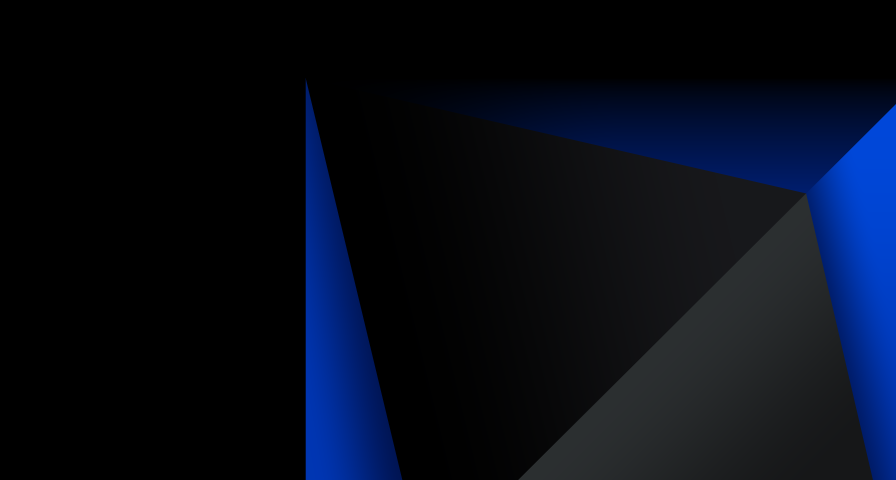
This background is drawn by a WebGL 1 fragment shader. Its source:

```glsl
precision highp float;
uniform vec2 u_resolution;

const float ASPECT = 1.864;

// Corners of the folded solid, in units of canvas height
const vec2 CORNER = vec2(0.636, 0.837);
const vec2 APEX = vec2(1.677, 0.597);
const vec2 LEFT_FOOT = vec2(0.837, 0.0);
const vec2 RIDGE_FOOT = vec2(1.078, 0.0);
const vec2 RIGHT_FOOT = vec2(1.816, 0.0);

const vec3 NIGHT_BLUE = vec3(0.0, 0.07, 0.30);
const vec3 DEEP_BLUE = vec3(0.0, 0.115, 0.43);
const vec3 ROYAL_BLUE = vec3(0.0, 0.21, 0.70);
const vec3 BRIGHT_BLUE = vec3(0.0, 0.28, 0.85);
const vec3 CHARCOAL = vec3(0.092, 0.094, 0.106);
const vec3 SLATE = vec3(0.170, 0.184, 0.190);
const vec3 GRAPHITE = vec3(0.085, 0.089, 0.094);

// Signed distance to a line, positive on the left of a -> b
float lineSide(vec2 p, vec2 a, vec2 b) {
  vec2 dir = normalize(b - a);
  vec2 rel = p - a;
  return dir.x * rel.y - dir.y * rel.x;
}

// Antialiased coverage of the positive side
float cover(float dist, float pixel) {
  return clamp(dist / pixel + 0.5, 0.0, 1.0);
}

vec3 leftFacet(float inset, float height) {
  float lit = smoothstep(-0.03, 0.18, inset + 0.06 * height);
  return mix(NIGHT_BLUE, ROYAL_BLUE, lit);
}

vec3 topFacet(float depth, float x) {
  float fade = pow(clamp(depth / 0.24, 0.0, 1.0), 0.75);
  return DEEP_BLUE * fade * smoothstep(0.6, 1.3, x);
}

vec3 rightFacet(float inset, float height) {
  vec3 lit = mix(ROYAL_BLUE, BRIGHT_BLUE, smoothstep(0.0, 0.75, height));
  return mix(NIGHT_BLUE, lit, smoothstep(-0.06, 0.12, inset));
}

vec3 darkFacet(float inset) {
  return CHARCOAL * smoothstep(0.03, 0.85, inset);
}

vec3 greyFacet(float inset) {
  return mix(SLATE, GRAPHITE, smoothstep(0.0, 0.45, inset));
}

void main() {
  vec2 p = gl_FragCoord.xy / u_resolution * vec2(ASPECT, 1.0);
  float pixel = 1.0 / u_resolution.y;

  // Distances to the folds
  float leftFold = lineSide(p, CORNER, LEFT_FOOT);
  float topFold = lineSide(p, CORNER, APEX);
  float ridge = lineSide(p, RIDGE_FOOT, APEX);
  float rightFold = lineSide(p, APEX, RIGHT_FOOT);
  float depth = CORNER.y - p.y;

  // Facets above and below the diagonal ridge
  vec3 upper = mix(darkFacet(leftFold), topFacet(depth, p.x), cover(topFold, pixel));
  vec3 lower = mix(greyFacet(-ridge), rightFacet(rightFold, p.y), cover(rightFold, pixel));
  vec3 color = mix(lower, upper, cover(ridge, pixel));

  // Left sliver, then the black surround
  color = mix(leftFacet(-leftFold, p.y), color, cover(leftFold, pixel));
  color *= cover(p.x - CORNER.x, pixel) * cover(depth, pixel);

  gl_FragColor = vec4(color, 1.0);
}
```
